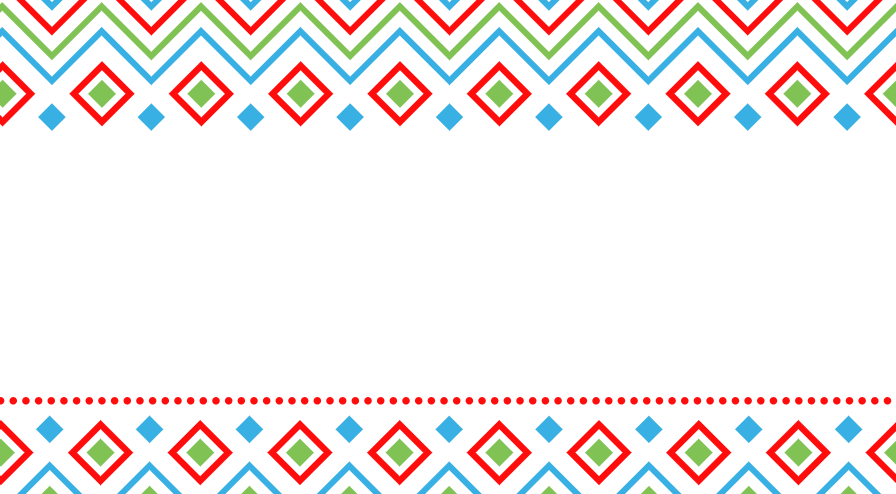
A WebGL 1 fragment shader for this background:

```glsl
precision highp float;

uniform vec2 u_resolution;

const vec3 RED = vec3(1.0, 0.05, 0.05);
const vec3 BLUE = vec3(0.22, 0.69, 0.89);
const vec3 GREEN = vec3(0.50, 0.76, 0.33);

// Signed offset from the nearest column of a row through "center"
float repeatX(float x, float center, float period) {
    return mod(x - center + 0.5 * period, period) - 0.5 * period;
}

float diamond(vec2 p, float radius) {
    return (abs(p.x) + abs(p.y) - radius) * 0.7071;
}

float diamondRing(vec2 p) {
    return abs(diamond(p, 24.1)) - 2.75;
}

// 45 degree stroke with its tip at the origin; points down for slope = 1
float chevron(vec2 p, float slope) {
    return abs(p.y + slope * abs(p.x)) * 0.7071 - 2.6;
}

void paint(inout vec3 color, vec3 ink, float dist) {
    float pixel = 768.0 / u_resolution.x;
    color = mix(color, ink, clamp(0.5 - dist / pixel, 0.0, 1.0));
}

void main() {
    // Canvas spans 768 by 424 units, with y running down from the top
    vec2 p = gl_FragCoord.xy / u_resolution;
    p = vec2(p.x, 1.0 - p.y) * vec2(768.0, 424.0);
    vec3 color = vec3(1.0);

    // Upper zigzags, evenly stacked
    float valleyX = repeatX(p.x, 385.3, 85.2);
    for (int i = 0; i < 4; i++) {
        float row = float(i);
        vec3 ink = BLUE;
        if (i == 1) ink = RED;
        if (i == 2) ink = GREEN;
        paint(color, ink, chevron(vec2(valleyX, p.y - 5.5 - 21.3 * row), 1.0));
    }

    // Upper diamonds
    vec2 upper = vec2(repeatX(p.x, 428.0, 85.15), p.y - 80.5);
    paint(color, RED, diamondRing(upper));
    paint(color, GREEN, diamond(upper, 12.0));
    paint(color, BLUE, diamond(vec2(valleyX, p.y - 100.5), 11.8));

    // Dotted line
    vec2 dotPoint = vec2(repeatX(p.x, 0.5, 10.86), p.y - 344.0);
    paint(color, RED, length(dotPoint) - 3.2);

    // Lower diamonds
    vec2 lower = vec2(repeatX(p.x, 428.0, 85.45), p.y - 388.5);
    paint(color, RED, diamondRing(lower));
    paint(color, GREEN, diamond(lower, 12.0));
    float peakX = repeatX(p.x, 385.0, 85.6);
    paint(color, BLUE, diamond(vec2(peakX, p.y - 368.5), 11.8));

    // Lower zigzag with green tips beneath its peaks
    paint(color, BLUE, chevron(vec2(peakX, p.y - 399.7), -1.0));
    paint(color, GREEN, diamond(vec2(peakX, p.y - 429.0), 12.0));

    gl_FragColor = vec4(color, 1.0);
}
```
